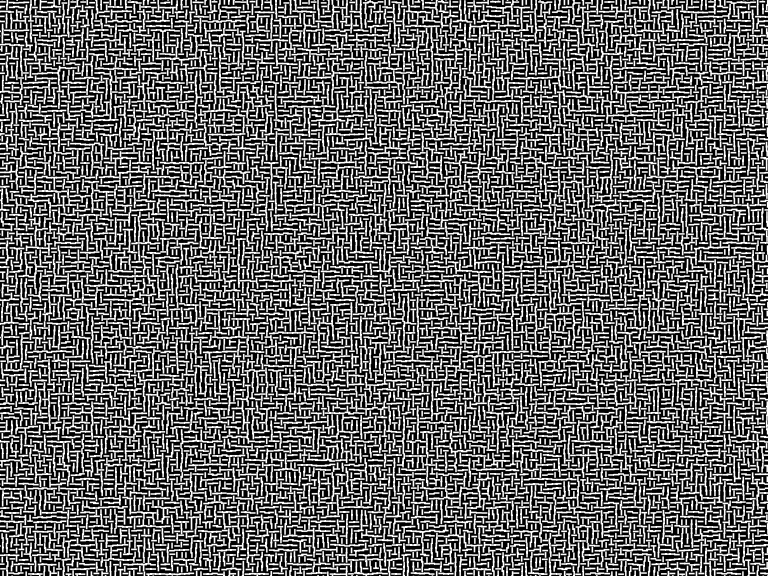
Reproduce this pattern procedurally as a WebGL 1 fragment shader.

```glsl
precision highp float;
// Fine, even weave of short white horizontal and vertical strokes on black.

uniform vec2 u_resolution;

const float ROWS = 122.0;         // strokes over the canvas height
const float STROKE_WIDTH = 0.33;  // as a share of the cell size
const float STROKE_LENGTH = 1.22; // long enough to join its neighbours
const float JITTER = 0.32;        // scatter of the strokes
const float SOFTNESS = 1.1;       // smoothing footprint in pixel widths
const vec3 GROUND = vec3(0.0);
const vec3 STROKE = vec3(1.0);

// Random values from 0 to 1 for a grid cell.
vec3 hash(vec2 cell) {
  vec3 p = fract(vec3(cell.xyx) * vec3(0.1031, 0.1030, 0.0973));
  p += dot(p, p.yxz + 33.33);
  return fract((p.xxy + p.yzz) * p.zyx);
}

// Share of a square footprint around p that lies inside a centred box.
float boxCoverage(vec2 p, vec2 halfSize, float footprint) {
  vec2 low = max(p - 0.5 * footprint, -halfSize);
  vec2 high = min(p + 0.5 * footprint, halfSize);
  vec2 overlap = max(high - low, 0.0) / footprint;
  return overlap.x * overlap.y;
}

// One stroke per cell, lying or standing, near the centre of the cell.
float cellStroke(vec2 p, vec2 cell, vec2 size, float jitter, float footprint) {
  vec3 random = hash(cell);
  vec2 center = cell + 0.5 + (random.xy - 0.5) * jitter;
  vec2 halfSize = 0.5 * (random.z < 0.5 ? size : size.yx);
  return boxCoverage(p - center, halfSize, footprint);
}

// Union of the strokes of the cells around p.
float weave(vec2 p, vec2 size, float jitter, float footprint) {
  vec2 home = floor(p);
  float gap = 1.0;
  for (int j = -1; j <= 1; j++) {
    for (int i = -1; i <= 1; i++) {
      vec2 cell = home + vec2(float(i), float(j));
      gap -= min(gap, cellStroke(p, cell, size, jitter, footprint));
    }
  }
  return 1.0 - gap;
}

void main() {
  float cellsPerPixel = ROWS / u_resolution.y;
  vec2 p = gl_FragCoord.xy * cellsPerPixel + 20.0;
  vec2 size = vec2(STROKE_LENGTH, STROKE_WIDTH);
  float coverage = weave(p, size, JITTER, SOFTNESS * cellsPerPixel);
  gl_FragColor = vec4(mix(GROUND, STROKE, coverage), 1.0);
}
```
